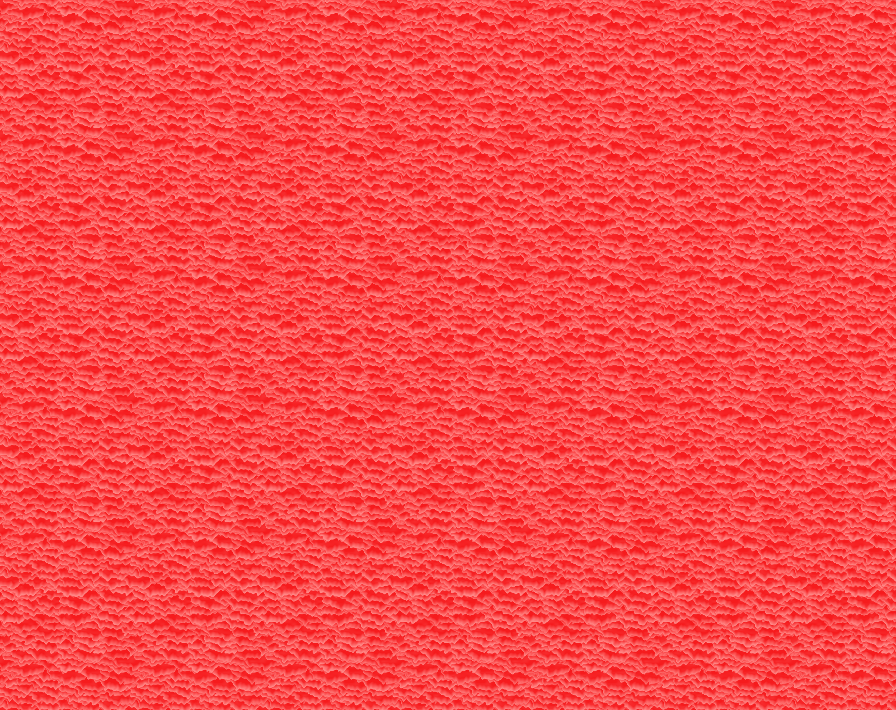
A WebGL 2 fragment shader for this texture:

```glsl
#version 300 es
precision highp float;
// Rough red plaster of small overlapping flakes, much wider than tall.
// Each jittered cell holds one flake with a ragged lower lip; upper flakes
// cover lower ones, light at the lip and dark where they are tucked under.

#define TILE 0.185               // side of the repeating patch, canvas heights
#define CELLS vec2(6.0, 18.0)    // flakes per patch, across and up
#define GRAIN_CELLS vec2(25.0, 46.0)
#define GRAIN 0.26               // strength of the fine speckle
#define CURVE 1.2                // how strongly the lips bow
#define RAGGED 0.13              // roughness of the lips
#define DEPTH 0.85               // fall from light to dark, in cells
#define SHADOW 0.30              // darkening below a lip
#define LIP_TONE 0.96            // brightness at the lip
#define DARK vec3(0.965, 0.105, 0.115)
#define LIGHT vec3(1.0, 0.525, 0.52)

uniform vec2 u_resolution;
out vec4 fragColor;

vec3 hash3(vec2 cell) {
    vec3 q = fract(vec3(cell.xyx) * vec3(0.1031, 0.1030, 0.0973));
    q += dot(q, q.yxz + 33.33);
    return fract((q.xxy + q.yzz) * q.zyx);
}

// Smooth speckle that repeats with the patch, from -0.5 to 0.5
float grain(vec2 p) {
    vec2 cell = floor(p), f = fract(p);
    f = f * f * (3.0 - 2.0 * f);
    float a = hash3(mod(cell, GRAIN_CELLS) + 71.0).x;
    float b = hash3(mod(cell + vec2(1, 0), GRAIN_CELLS) + 71.0).x;
    float c = hash3(mod(cell + vec2(0, 1), GRAIN_CELLS) + 71.0).x;
    float d = hash3(mod(cell + vec2(1, 1), GRAIN_CELLS) + 71.0).x;
    return mix(mix(a, b, f.x), mix(c, d, f.x), f.y) - 0.5;
}

// Height of a flake's lower lip at offset x from its centre
float lipHeight(float x, vec3 seed) {
    float phase = 6.2832 * seed.z;
    float rough = sin(9.0 * x + phase) + 0.7 * sin(17.0 * x + 2.3 * phase)
                + 0.5 * sin(29.0 * x + 4.1 * phase);
    return CURVE * x * x + 0.6 * (seed.y - 0.5) * x - 0.5 + RAGGED * rough;
}

// Lay the nearby flakes from the lowest row up and return the tone
float flakes(vec2 p, float edge) {
    vec2 base = floor(p);
    float tone = 0.2;
    for (int j = -3; j <= 2; j++) {
        for (int i = -2; i <= 2; i++) {
            vec2 cell = base + vec2(i, j);
            vec3 place = hash3(mod(cell, CELLS) + 3.0);
            vec3 seed = hash3(mod(cell, CELLS) + 137.0);
            vec2 d = p - cell - mix(vec2(0.1), vec2(0.9), place.xy);
            float rise = d.y - lipHeight(d.x, seed);
            float cover = smoothstep(-edge, edge, rise);
            float shade = smoothstep(-0.5, 0.0, rise);
            float face = LIP_TONE - max(rise, 0.0) / DEPTH + 0.3 * (seed.x - 0.5);
            tone = mix(tone * (1.0 - SHADOW * shade), max(face, 0.06), cover);
        }
    }
    return tone;
}

void main() {
    vec2 patchUv = gl_FragCoord.xy / (u_resolution.y * TILE);
    float edge = 0.6 * CELLS.y / (u_resolution.y * TILE);
    float speckle = grain(patchUv * GRAIN_CELLS);

    // Nudge the flakes by the speckle to break up their lips
    vec2 p = patchUv * CELLS + speckle * vec2(0.1, 0.35);
    float tone = flakes(p, edge) + GRAIN * speckle;

    fragColor = vec4(mix(DARK, LIGHT, clamp(tone, 0.0, 1.0)), 1.0);
}
```
